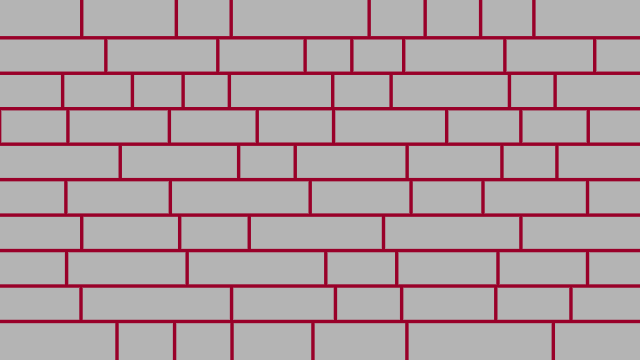
Give the GLSL for this pattern, as a Shadertoy shader.

```glsl
// A wall of flat grey blocks in ten courses, parted by thin crimson joints.
// Bed joints repeat at an even pitch; each course walks through hashed block
// widths, scaled to fill its span, to place its upright joints.

// Lengths are in canvas heights.
const vec3  BLOCK_COLOR  = vec3(0.706);
const vec3  JOINT_COLOR  = vec3(0.600, 0.000, 0.160);
const float JOINT_WIDTH  = 0.0095;
const float COURSE_PITCH = 0.0985;
const float MIDDLE_BED   = 0.501;   // height of the central bed joint
const float MIN_BLOCK    = 0.141;   // block widths before scaling to the span
const float MAX_BLOCK    = 0.426;
const float SEED         = 17.0;
const int   COURSES      = 10;

// Per course, bottom to top: first joint, last joint, number of blocks between.
const vec3 SPANS[COURSES] = vec3[COURSES](
    vec3( 0.325, 1.537, 5.0),
    vec3( 0.225, 1.586, 5.0),
    vec3( 0.185, 1.632, 5.0),
    vec3( 0.227, 1.447, 4.0),
    vec3( 0.183, 1.632, 5.0),
    vec3( 0.334, 1.547, 5.0),
    vec3(-0.001, 1.634, 7.0),
    vec3( 0.174, 1.542, 7.0),
    vec3( 0.294, 1.652, 6.0),
    vec3( 0.227, 1.483, 6.0));

float hash(vec2 cell) {
    vec3 q = fract(cell.xyx * 0.1031);
    q += dot(q, q.yzx + 33.33);
    return fract((q.x + q.y) * q.z);
}

// Squaring the hash favours short blocks.
float blockWidth(int block, int course) {
    float h = hash(vec2(block, course) + SEED);
    return mix(MIN_BLOCK, MAX_BLOCK, h * h);
}

// Distance to the nearest bed joint; the outer courses run off the canvas.
float bedDistance(float y) {
    float offset = y - MIDDLE_BED;
    float limit = float(COURSES / 2 - 1);
    float bed = clamp(floor(offset / COURSE_PITCH + 0.5), -limit, limit);
    return abs(offset - bed * COURSE_PITCH);
}

// Distance to the nearest upright joint of a course.
float uprightDistance(float x, int course) {
    vec3 span = SPANS[course];
    int blocks = int(span.z);

    float total = 0.0;
    for (int i = 0; i < blocks; i++) total += blockWidth(i, course);
    float scale = (span.y - span.x) / total;

    float joint = span.x;
    float nearest = abs(x - joint);
    for (int i = 0; i < blocks; i++) {
        joint += blockWidth(i, course) * scale;
        nearest = min(nearest, abs(x - joint));
    }
    return nearest;
}

void mainImage(out vec4 fragColor, in vec2 fragCoord) {
    float pixel = 1.0 / iResolution.y;
    vec2 p = fragCoord * pixel;

    int course = int(floor((p.y - MIDDLE_BED) / COURSE_PITCH)) + COURSES / 2;
    course = clamp(course, 0, COURSES - 1);

    // Pixel-wide ramp across the joint edge.
    float d = min(bedDistance(p.y), uprightDistance(p.x, course));
    float joint = clamp(0.5 - (d - 0.5 * JOINT_WIDTH) / pixel, 0.0, 1.0);

    fragColor = vec4(mix(BLOCK_COLOR, JOINT_COLOR, joint), 1.0);
}
```
